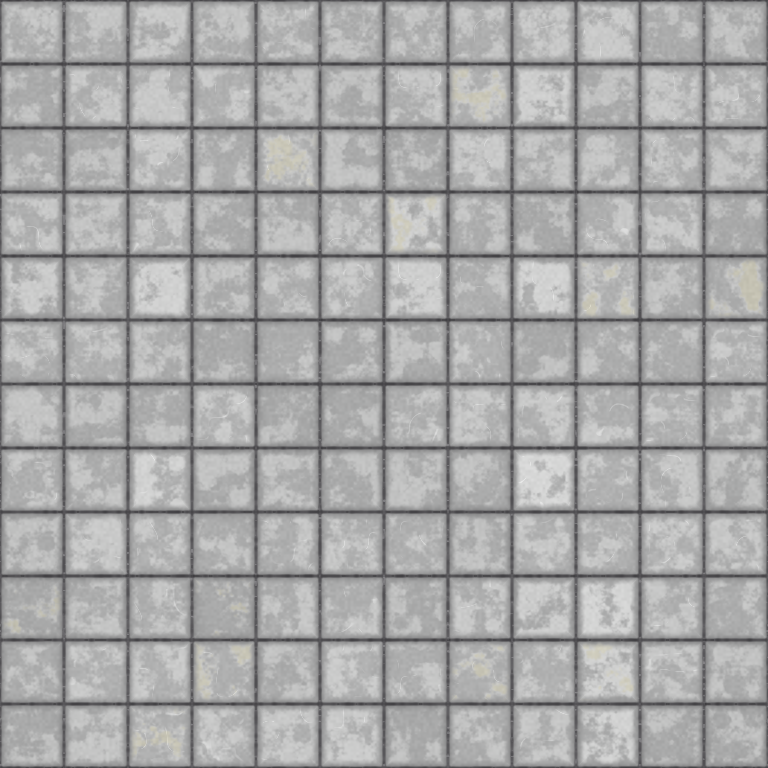
Give the GLSL for this texture, as a three.js fragment shader.

```glsl
// Square grey ceramic tiles, 12 by 12, with soft dark rims, pale worn patches and thin dark grout.
#define TILES 12.0
#define GROUT_HALF 0.021
#define CORNER 0.035
#define EDGE_SOFT 0.018
#define RIM_WIDTH 0.15
#define PATCH_SCALE 4.0
#define PATCH_LEVEL 0.50
#define GRAIN 0.045
#define RIM_COLOR vec3(0.525, 0.525, 0.528)
#define GLAZE_COLOR vec3(0.675, 0.677, 0.677)
#define WORN_COLOR vec3(0.795, 0.797, 0.795)
#define GROUT_COLOR vec3(0.305, 0.300, 0.312)

varying vec2 vUv;

float hash(vec2 p) {
  vec3 h = fract(p.xyx * vec3(0.1031, 0.1030, 0.0973));
  h += dot(h, h.yzx + 33.33);
  return fract((h.x + h.y) * h.z);
}

// Value noise that wraps after a whole number of lattice cells
float noise(vec2 p, vec2 period) {
  vec2 i = floor(p);
  vec2 f = fract(p);
  f = f * f * (3.0 - 2.0 * f);
  vec2 a = mod(i, period);
  vec2 b = mod(i + 1.0, period);
  return mix(mix(hash(a), hash(vec2(b.x, a.y)), f.x),
             mix(hash(vec2(a.x, b.y)), hash(b), f.x), f.y);
}

float fbm(vec2 p, vec2 period) {
  float sum = 0.0;
  float gain = 0.5;
  for (int i = 0; i < 5; i++) {
    sum += gain * noise(p, period);
    p = p * 2.0 + 7.0;
    period *= 2.0;
    gain *= 0.56;
  }
  return sum / 1.074;
}

float roundBox(vec2 p, float halfSize, float radius) {
  vec2 d = abs(p) - halfSize + radius;
  return length(max(d, 0.0)) + min(max(d.x, d.y), 0.0) - radius;
}

void main() {
  vec2 grid = vUv * TILES;
  vec2 id = mod(floor(grid), TILES);
  vec2 q = fract(grid) - 0.5;
  float wear = hash(id + 3.0);
  float tone = hash(id + 41.0);
  vec2 shift = floor(vec2(hash(id + 71.0), hash(id + 113.0)) * 40.0);

  // Wear fields, shifted per tile so that patches stop at the grout
  vec2 period = vec2(TILES * PATCH_SCALE);
  vec2 p = grid * PATCH_SCALE + shift;
  float cloud = fbm(p, period);
  float streak = noise(p * vec2(1.0, 6.0), period * vec2(1.0, 6.0));
  float fine = noise(grid * 22.0, vec2(TILES * 22.0));
  float chips = noise(grid * 14.0, vec2(TILES * 14.0));

  // Tile shape with a slightly uneven outline
  float inside = -roundBox(q, 0.5 - GROUT_HALF, CORNER) + (chips - 0.5) * 0.009;
  float tileMask = smoothstep(-EDGE_SOFT, EDGE_SOFT, inside);

  // Glaze darkening towards the rim
  float rim = 1.0 - exp(-max(inside, 0.0) * 3.2 / RIM_WIDTH);
  vec3 color = mix(RIM_COLOR, GLAZE_COLOR, rim);

  // Pale patches, denser along the inner border and stronger on a few tiles
  float inner = smoothstep(0.03, 0.14, inside + (cloud - 0.5) * 0.12);
  float border = 1.0 - smoothstep(0.10, 0.23, inside);
  float heavy = smoothstep(0.90, 0.98, wear);
  float level = PATCH_LEVEL + 0.10 * (0.5 - wear) - 0.05 * border - 0.09 * heavy;
  float field = cloud + (streak - 0.5) * 0.07 + (fine - 0.5) * 0.09;
  float worn = smoothstep(level - 0.11, level + 0.16, field) * inner;
  color = mix(color, WORN_COLOR + 0.035 * heavy, worn * (0.80 + 0.2 * heavy));

  // Thin pale scratches on some tiles
  float ridge = abs(noise(p * 0.8 + 19.5, period * 0.8) - 0.5);
  float scratch = 1.0 - smoothstep(0.004, 0.028, ridge);
  scratch *= smoothstep(0.52, 0.70, noise(p * 2.0, period * 2.0));
  color += 0.07 * scratch * inner * step(0.55, tone);

  // Tone, grain and a rare faint yellow stain
  color += (tone - 0.5) * 0.035 + (fine - 0.5) * GRAIN;
  float stain = step(0.93, hash(id + 157.0)) * smoothstep(0.54, 0.70, cloud) * inner;
  color -= stain * vec3(0.0, 0.012, 0.07);

  // Grout: paler in upright joints, with crumbs and dark pits
  float upright = smoothstep(-0.02, 0.02, abs(q.x) - abs(q.y));
  vec3 grout = GROUT_COLOR + 0.055 * upright + (chips - 0.5) * 0.10;
  grout += 0.13 * smoothstep(0.76, 0.92, fine) * upright;
  grout -= 0.10 * smoothstep(0.72, 0.92, chips);

  gl_FragColor = vec4(mix(grout, color, tileMask), 1.0);
}
```
